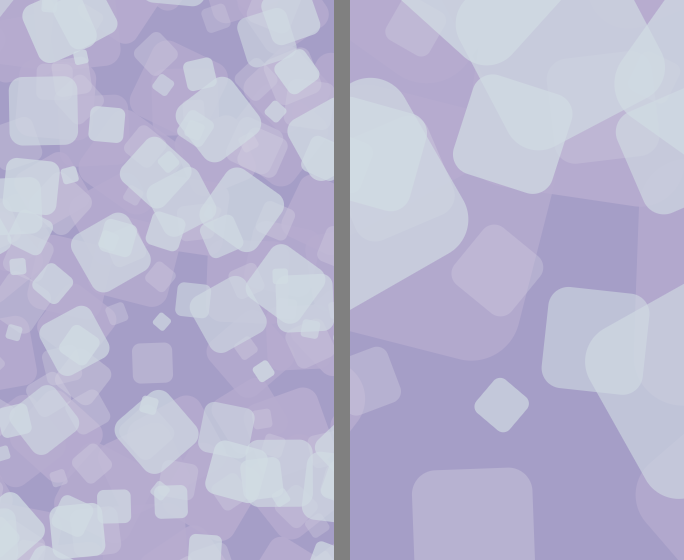
Left: the whole. Right: its middle third, enlarged.
This background is drawn by a WebGL 2 fragment shader. Its source:

```glsl
#version 300 es
precision highp float;
// Translucent rounded squares scattered over a lavender ground.
// Each layer is a jittered cell grid; all squares of a layer share one
// colour, so overlaps multiply the light let through in any order.

#define GROUND      vec3(0.648, 0.620, 0.780)
#define MAUVE       vec3(0.717, 0.675, 0.814)
#define HAZE        vec3(0.825, 0.815, 0.880)
#define ICE         vec3(0.818, 0.862, 0.890)
#define MAUVE_ALPHA 0.80
#define HAZE_ALPHA  0.36
#define ICE_ALPHA   0.68
#define ALPHA_VARY  0.15
#define CORNER      0.40

uniform vec2 u_resolution;
out vec4 fragColor;

vec3 hash3(vec2 cell) {
    vec3 q = fract(cell.xyx * vec3(0.1031, 0.1030, 0.0973));
    q += dot(q, q.yxz + 33.33);
    return fract((q.xxy + q.yzz) * q.zyx);
}

float roundedSquare(vec2 p, float halfSide) {
    float radius = CORNER * halfSide;
    vec2 q = abs(p) - halfSide + radius;
    return length(max(q, 0.0)) + min(max(q.x, q.y), 0.0) - radius;
}

// Opacity at p of one layer; sizes holds the smallest and largest half side.
float scatter(vec2 p, float cellSize, vec2 sizes, float chance, float alpha, float seed) {
    vec2 grid = p / cellSize + seed * vec2(0.37, 0.61);
    vec2 home = floor(grid);
    float pixel = 1.0 / u_resolution.y;
    float through = 1.0;
    for (int y = -1; y <= 1; y++) {
        for (int x = -1; x <= 1; x++) {
            vec2 cell = home + vec2(x, y);
            vec3 place = hash3(cell + seed * 17.0);
            vec3 look = hash3(cell + seed * 17.0 + 91.0);
            if (place.z > chance) continue;

            // Move to the square's centre and turn it
            vec2 local = (grid - cell - place.xy) * cellSize;
            float angle = look.x * 1.5708;
            float c = cos(angle), s = sin(angle);
            local = mat2(c, -s, s, c) * local;

            float dist = roundedSquare(local, mix(sizes.x, sizes.y, look.y));
            float cover = clamp(0.5 - dist / pixel, 0.0, 1.0);
            float opacity = alpha * (1.0 + ALPHA_VARY * (2.0 * look.z - 1.0));
            through *= 1.0 - cover * opacity;
        }
    }
    return 1.0 - through;
}

void main() {
    vec2 p = gl_FragCoord.xy / u_resolution.y;
    vec3 color = GROUND;

    // Broad mauve squares, then a veil of smaller pale ones
    color = mix(color, MAUVE, scatter(p, 0.125, vec2(0.055, 0.076), 0.95, MAUVE_ALPHA, 1.0));
    color = mix(color, HAZE, scatter(p, 0.110, vec2(0.012, 0.046), 1.00, HAZE_ALPHA, 2.0));

    // Bright squares: large, medium and small
    color = mix(color, ICE, scatter(p, 0.152, vec2(0.045, 0.062), 0.92, ICE_ALPHA, 3.0));
    color = mix(color, ICE, scatter(p, 0.150, vec2(0.026, 0.036), 0.65, ICE_ALPHA, 4.0));
    color = mix(color, ICE, scatter(p, 0.160, vec2(0.012, 0.016), 0.65, ICE_ALPHA, 5.0));

    fragColor = vec4(color, 1.0);
}
```
